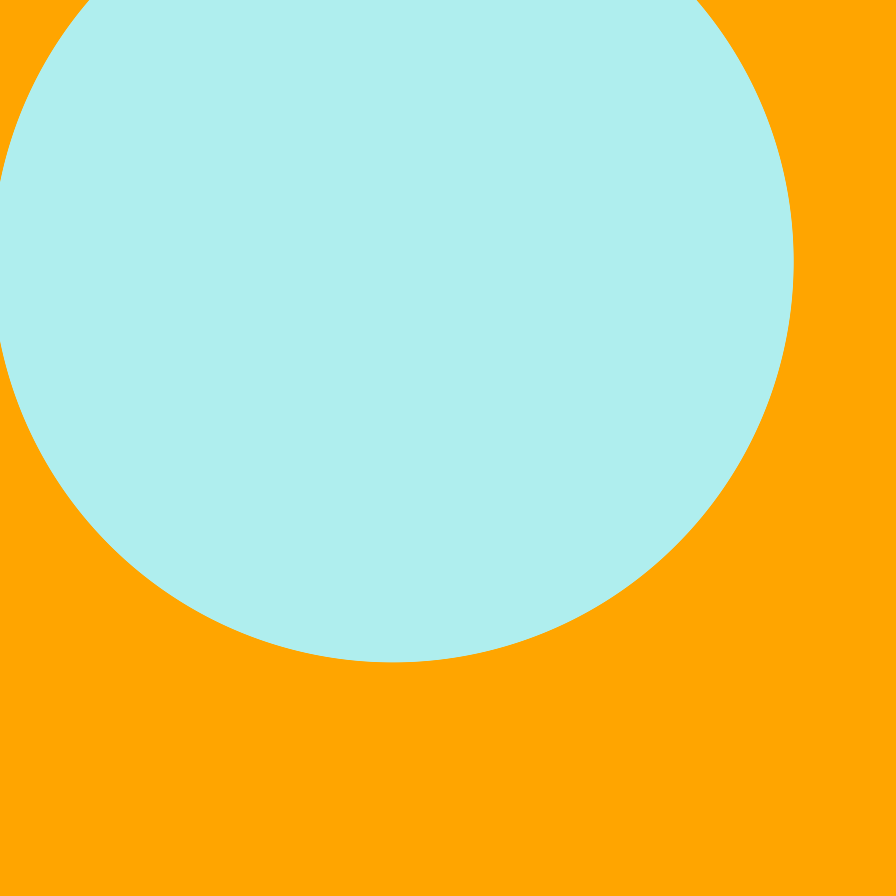
A Shadertoy shader for this background:

```glsl
// A large pale turquoise disc, cropped by the top and left edges, on flat orange.

const vec3 ORANGE = vec3(1.0, 0.647, 0.0);
const vec3 PALE_TURQUOISE = vec3(0.686, 0.933, 0.933);
const vec2 DISC_CENTER = vec2(0.4385, 0.7080);
const float DISC_RADIUS = 0.4473;
const float EDGE_PIXELS = 1.0; // width of the smoothed edge

float discDistance(vec2 p, vec2 center, float radius) {
    return length(p - center) - radius;
}

void mainImage(out vec4 fragColor, in vec2 fragCoord) {
    // Canvas units, origin at the lower left
    float canvasSize = min(iResolution.x, iResolution.y);
    vec2 uv = fragCoord / canvasSize;

    // Disc coverage with a smoothed edge
    float halfEdge = 0.5 * EDGE_PIXELS / canvasSize;
    float distanceToDisc = discDistance(uv, DISC_CENTER, DISC_RADIUS);
    float coverage = 1.0 - smoothstep(-halfEdge, halfEdge, distanceToDisc);

    fragColor = vec4(mix(ORANGE, PALE_TURQUOISE, coverage), 1.0);
}
```
